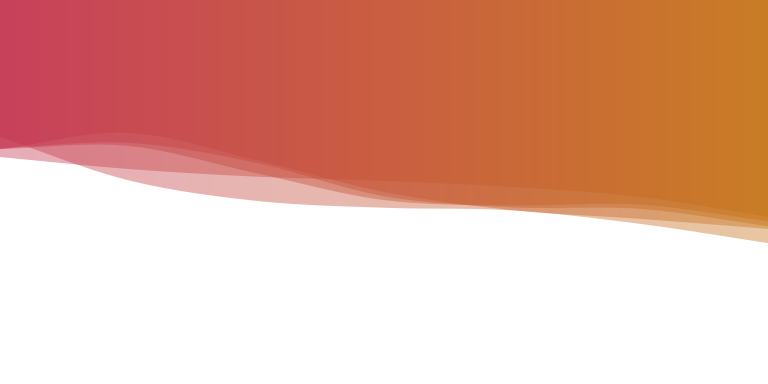
This background is drawn by a WebGL 2 fragment shader. Its source:

```glsl
#version 300 es
precision highp float;
// Five translucent waves hanging from the top over white, tinted rose to amber.
uniform vec2 u_resolution;
out vec4 outColor;

const int SPANS = 6;
const float LAYER_ALPHA = 0.4;
const vec3 ROSE = vec3(0.784, 0.252, 0.360);
const vec3 AMBER = vec3(0.790, 0.488, 0.148);
const vec3 PAPER = vec3(1.0);

// Slope at a knot: centred inside, one-sided at the ends.
float knotSlope(float depth[SPANS + 1], int i) {
    int before = max(i - 1, 0);
    int after = min(i + 1, SPANS);
    return (depth[after] - depth[before]) / float(after - before);
}

// Smooth cubic curve through evenly spaced depths, x in 0..1.
float waveDepth(float depth[SPANS + 1], float x) {
    float position = clamp(x, 0.0, 1.0) * float(SPANS);
    int i = min(int(position), SPANS - 1);
    float t = position - float(i);
    float s = 1.0 - t;
    float ends = mix(depth[i], depth[i + 1], t * t * (3.0 - 2.0 * t));
    return ends + t * s * (s * knotSlope(depth, i) - t * knotSlope(depth, i + 1));
}

// Share of light let through by one wave layer.
float transmission(float depth[SPANS + 1], vec2 p, float pixel) {
    float edge = waveDepth(depth, p.x) - p.y;
    float inside = clamp(edge / pixel + 0.5, 0.0, 1.0);
    return 1.0 - LAYER_ALPHA * inside;
}

void main() {
    // Depth is measured down from the top edge.
    vec2 p = gl_FragCoord.xy / u_resolution;
    p.y = 1.0 - p.y;
    float pixel = 1.0 / u_resolution.y;

    // Stack the waves: each lower edge is given as fractions of the height.
    float through = 1.0;
    through *= transmission(float[](0.357, 0.469, 0.523, 0.541, 0.548, 0.583, 0.633), p, pixel);
    through *= transmission(float[](0.389, 0.346, 0.417, 0.500, 0.547, 0.570, 0.596), p, pixel);
    through *= transmission(float[](0.386, 0.372, 0.424, 0.511, 0.540, 0.544, 0.589), p, pixel);
    through *= transmission(float[](0.388, 0.380, 0.451, 0.521, 0.535, 0.533, 0.576), p, pixel);
    through *= transmission(float[](0.409, 0.440, 0.460, 0.471, 0.487, 0.513, 0.565), p, pixel);

    // Scale so that all five layers together give the full tint.
    float cover = (1.0 - through) / (1.0 - pow(1.0 - LAYER_ALPHA, 5.0));
    vec3 tint = mix(ROSE, AMBER, p.x);
    outColor = vec4(mix(PAPER, tint, cover), 1.0);
}
```
